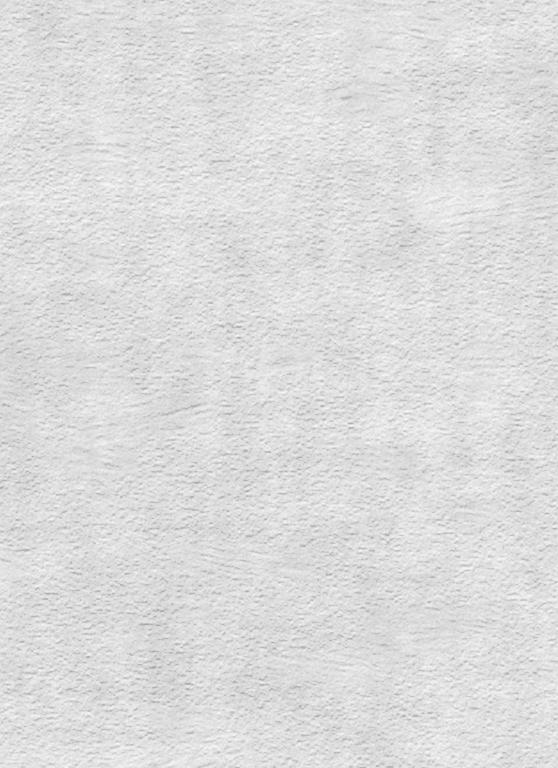
A Shadertoy shader for this texture:

```glsl
float hash(vec2 p) {
    vec3 q = fract(vec3(p.xyx) * 0.1031);
    q += dot(q, q.yzx + 33.33);
    return fract((q.x + q.y) * q.z);
}

float valueNoise(vec2 p) {
    vec2 cell = floor(p);
    vec2 f = fract(p);
    f = f * f * (3.0 - 2.0 * f);
    float low = mix(hash(cell), hash(cell + vec2(1.0, 0.0)), f.x);
    float high = mix(hash(cell + vec2(0.0, 1.0)), hash(cell + 1.0), f.x);
    return mix(low, high, f.y);
}

// Noise centred on zero, with its own frequency per axis
float layer(vec2 p, vec2 frequency, float seed) {
    return valueNoise(p * frequency + seed * 17.3 + 40.0) - 0.5;
}

vec2 rotate(vec2 p, float angle) {
    float c = cos(angle), s = sin(angle);
    return vec2(c * p.x - s * p.y, s * p.x + c * p.y);
}

// Pebbled plaster, slightly stretched sideways
float pebbles(vec2 p) {
    vec2 warp = 0.003 * vec2(layer(p, vec2(80.0), 1.0), layer(p, vec2(80.0), 2.0));
    float coarse = layer(p + warp, vec2(165.0, 270.0), 3.0);
    float fine = layer(p - warp, vec2(330.0, 430.0), 4.0);
    return 0.6 * coarse + 0.42 * fine;
}

// Gently curved ridges left by a brush stroke
float brushRidges(vec2 p, float angle, float seed) {
    vec2 q = rotate(p, angle);
    q.y += 0.02 * layer(q, vec2(11.0), seed);
    return 0.85 * layer(q, vec2(50.0, 220.0), seed + 1.0)
         + 0.4 * layer(q, vec2(300.0, 420.0), seed + 2.0);
}

// Pebbles everywhere, with a few small brushed patches
float plasterHeight(vec2 p) {
    float height = pebbles(p);
    for (int i = 0; i < 3; i++) {
        float seed = 10.0 + 5.0 * float(i);
        float angle = -0.2 + 0.2 * float(i);
        float patchMask = smoothstep(0.27, 0.4, layer(p, vec2(8.0, 15.0), seed));
        height = mix(height, brushRidges(p, angle, seed), 0.75 * patchMask);
    }
    return height;
}

// Small clouds crossed by faint upright and level threads
float mottling(vec2 p) {
    float clouds = 0.7 * layer(p, vec2(4.0), 31.0) + 0.7 * layer(p, vec2(11.0), 32.0)
                 + layer(p, vec2(30.0), 33.0) + 0.9 * layer(p, vec2(70.0), 37.0);
    float threads = layer(p, vec2(28.0, 4.0), 34.0) + layer(p, vec2(4.0, 34.0), 35.0)
                  + layer(p, vec2(85.0, 14.0), 36.0) + layer(p, vec2(14.0, 95.0), 38.0);
    return 0.026 * clouds + 0.022 * threads;
}

// Slope towards the light; creases are deeper where the ground is dark
float reliefShade(vec2 p, vec2 lightStep, float ground) {
    float slope = plasterHeight(p) - plasterHeight(p + lightStep);
    float crease = smoothstep(0.1, 0.42, -slope);
    float depth = clamp(1.0 - 14.0 * ground, 0.5, 1.6);
    return 0.13 * slope - 0.062 * crease * depth;
}

void mainImage(out vec4 fragColor, in vec2 fragCoord) {
    vec2 p = fragCoord / iResolution.y;
    const vec3 plasterGrey = vec3(0.869);
    const vec2 lightStep = vec2(-0.0007, 0.0025);

    float ground = mottling(p);
    float dust = 0.05 * layer(p, vec2(430.0), 40.0);
    float tone = reliefShade(p, lightStep, ground) + ground + dust;
    fragColor = vec4(clamp(plasterGrey + tone, 0.0, 0.96), 1.0);
}
```
